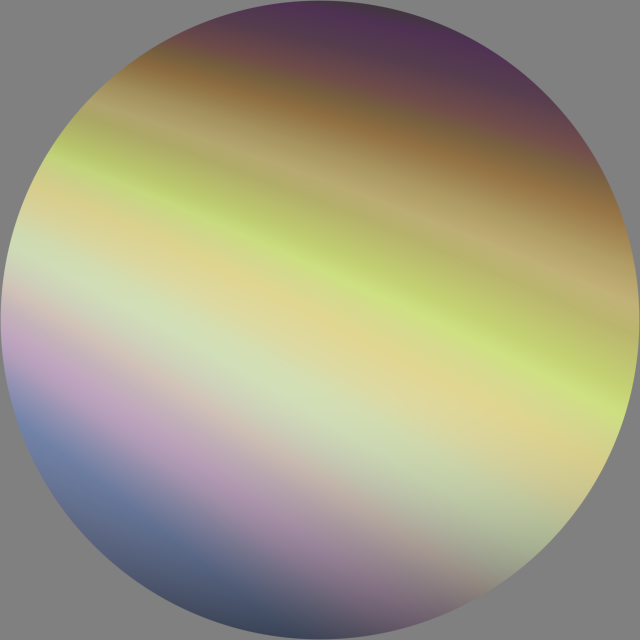
Write a WebGL 1 fragment shader that draws this background.

```glsl
precision highp float;
// A disc on flat grey, filled with fanning iridescent bands.
// A warped height picks the hue from a chain of colour blends,
// and a vertical light curve darkens the top and the bottom.
uniform vec2 u_resolution;

// Fades from the previous stop to the next one and moves on.
void addStop(inout vec3 color, inout float last, float band, float place, vec3 next) {
  color = mix(color, next, clamp((band - last) / (place - last), 0.0, 1.0));
  last = place;
}

vec3 bandColor(float band) {
  vec3 color = vec3(0.29, 0.24, 0.28);
  float last = -0.013;
  // Plum to brown
  addStop(color, last, band, 0.03, vec3(0.35, 0.22, 0.37));
  addStop(color, last, band, 0.13, vec3(0.38, 0.27, 0.34));
  addStop(color, last, band, 0.23, vec3(0.48, 0.33, 0.32));
  addStop(color, last, band, 0.29, vec3(0.51, 0.41, 0.27));
  addStop(color, last, band, 0.36, vec3(0.61, 0.47, 0.28));
  // Tan to lime
  addStop(color, last, band, 0.47, vec3(0.70, 0.62, 0.40));
  addStop(color, last, band, 0.56, vec3(0.76, 0.70, 0.47));
  addStop(color, last, band, 0.63, vec3(0.73, 0.71, 0.43));
  addStop(color, last, band, 0.77, vec3(0.77, 0.82, 0.45));
  addStop(color, last, band, 0.84, vec3(0.81, 0.88, 0.51));
  // Sand to pale mint
  addStop(color, last, band, 0.91, vec3(0.84, 0.85, 0.56));
  addStop(color, last, band, 0.99, vec3(0.88, 0.84, 0.57));
  addStop(color, last, band, 1.11, vec3(0.87, 0.85, 0.63));
  addStop(color, last, band, 1.22, vec3(0.83, 0.87, 0.70));
  addStop(color, last, band, 1.30, vec3(0.82, 0.87, 0.72));
  // Rose to slate blue
  addStop(color, last, band, 1.41, vec3(0.81, 0.82, 0.73));
  addStop(color, last, band, 1.50, vec3(0.82, 0.76, 0.72));
  addStop(color, last, band, 1.60, vec3(0.77, 0.70, 0.73));
  addStop(color, last, band, 1.71, vec3(0.75, 0.65, 0.75));
  addStop(color, last, band, 1.80, vec3(0.70, 0.62, 0.73));
  addStop(color, last, band, 1.90, vec3(0.59, 0.58, 0.70));
  addStop(color, last, band, 2.06, vec3(0.45, 0.52, 0.67));
  addStop(color, last, band, 2.29, vec3(0.43, 0.48, 0.61));
  return color;
}

void main() {
  float size = min(u_resolution.x, u_resolution.y);
  vec2 p = (2.0 * gl_FragCoord.xy - u_resolution) / size;
  float depth = 1.0 - p.y;

  // Bands slope down to the right, steeper toward the bottom
  float band = (depth - 0.192 * p.x - 0.038 * p.x * p.x) / (1.0 + 0.307 * p.x);

  // Light is fullest around the middle height
  float low = max(0.0, (depth - 1.2) / 0.8);
  float light = mix(0.88, 1.0, smoothstep(0.0, 1.0, depth)) * (1.0 - 0.5 * low * low);

  // Smooth disc edge over the grey ground
  float edge = 1.5 / size;
  float disc = 1.0 - smoothstep(0.998 - edge, 0.998 + edge, length(p));
  gl_FragColor = vec4(mix(vec3(0.502), bandColor(band) * light, disc), 1.0);
}
```
